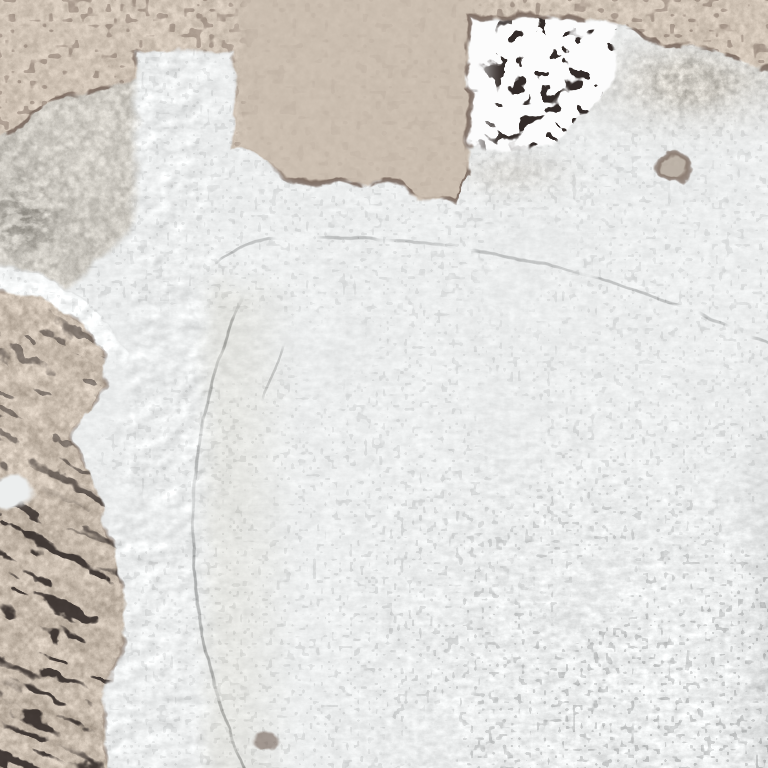
Write a Shadertoy shader that draws this texture.

```glsl
// Weathered wall: pale plaster over tan render, with stained broken edges.
// Signed distances warped by noise place the layers; value noise adds
// grain, pits and trowel marks, and thin curves add the cracks.
#define TAN vec3(0.795, 0.745, 0.69)
#define PLASTER vec3(0.925, 0.932, 0.932)
#define STONE vec3(0.80, 0.785, 0.755)
#define STAIN vec3(0.44, 0.37, 0.33)
#define PIT vec3(0.20, 0.17, 0.16)
#define EDGE_WARP 0.018
#define EDGE_SOFT 0.0025
#define GRAIN 0.10

float hash(vec2 c) {
    vec3 h = fract(c.xyx * 0.1031);
    h += dot(h, h.yzx + 33.33);
    return fract((h.x + h.y) * h.z);
}

float noise(vec2 p) {
    vec2 c = floor(p), f = fract(p);
    f = f * f * (3.0 - 2.0 * f);
    return mix(mix(hash(c), hash(c + vec2(1, 0)), f.x),
               mix(hash(c + vec2(0, 1)), hash(c + 1.0), f.x), f.y);
}

float fbm(vec2 p) {
    float sum = 0.0, amp = 0.53;
    for (int i = 0; i < 4; i++) {
        sum += amp * noise(p);
        p = mat2(1.6, 1.2, -1.2, 1.6) * p + 7.3;
        amp *= 0.5;
    }
    return sum;
}

// Smooth step that may also run downwards
float ramp(float a, float b, float x) {
    float t = clamp((x - a) / (b - a), 0.0, 1.0);
    return t * t * (3.0 - 2.0 * t);
}
float sq(float x) { return x * x; }
float inside(float d) { return ramp(EDGE_SOFT, -EDGE_SOFT, d); }
float line(float d, float w) { return ramp(w * 1.4, w * 0.4, abs(d)); }
float blob(vec2 p, vec2 c, vec2 r) { p = (p - c) / r; return exp(-dot(p, p)); }

float box(vec2 p, vec2 lo, vec2 hi) {
    vec2 d = max(lo - p, p - hi);
    return length(max(d, 0.0)) + min(max(d.x, d.y), 0.0);
}

// Tan render along the top, with a tongue hanging at the centre
float topRender(vec2 p) {
    float rim = 0.818 + 0.06 * ramp(-0.02, 0.1, p.x) + 0.022 * ramp(0.09, 0.19, p.x)
        + 0.078 * ramp(0.5, 0.61, p.x) - 0.037 * ramp(0.77, 0.88, p.x) - 0.032 * ramp(0.9, 1.0, p.x);
    float end = 0.81 - 0.048 * ramp(0.31, 0.39, p.x)
        - 0.024 * ramp(0.52, 0.55, p.x) + 0.035 * ramp(0.59, 0.612, p.x);
    float tongue = max(abs(p.x - 0.458) - 0.153, end - p.y);
    return max(min(rim - p.y, tongue), -box(p, vec2(0.177, 0.78), vec2(0.305, 0.933)));
}

// Exposed render at the lower left
float leftRender(vec2 p) {
    float side = 0.137 + 0.023 * ramp(0.09, 0.17, p.y) - 0.034 * ramp(0.22, 0.38, p.y)
        - 0.036 * exp(-sq((p.y - 0.43) / 0.035)) + 0.012 * ramp(0.44, 0.5, p.y);
    return max(p.x - side, p.y - 0.622 + 4.0 * p.x * p.x);
}

void mainImage(out vec4 fragColor, in vec2 fragCoord) {
    vec2 p = fragCoord / iResolution.xy;
    vec2 warp = vec2(fbm(p * 38.0), fbm(p * 38.0 + 40.0)) - 0.5;
    vec2 q = p + EDGE_WARP * warp;
    float cloud = fbm(p * 9.0), fine = fbm(p * 150.0) - 0.5;
    float strokes = fbm(p * vec2(75, 190)) - 0.5;
    float dTop = topRender(q), dLeft = leftRender(q);

    // Plaster field, coarser towards the lower right
    float rough = 0.7 + 0.9 * ramp(0.55, 0.1, p.y) * ramp(0.3, 0.8, p.x);
    vec3 col = PLASTER + GRAIN * rough * (fine + strokes) + 0.03 * (cloud - 0.5);
    col -= vec3(0.025, 0.03, 0.045) * ramp(0.25, 0.29, q.x) * ramp(0.4, 0.3, q.x) * ramp(0.66, 0.6, q.y);
    col -= 0.05 * ramp(0.95, 1.0, q.x) * ramp(0.6, 0.3, p.y);
    col -= 0.09 * rough * ramp(0.7, 0.85, noise(p * 210.0)) * ramp(0.3, 0.5, cloud);

    // Grey weathering at the right shoulder and the left bay
    float shoulder = blob(p, vec2(0.89, 0.895), vec2(0.13, 0.05))
        + 0.6 * blob(p, vec2(0.67, 0.775), vec2(0.06, 0.025));
    col = mix(col, STONE + 0.4 * fine, min(shoulder * (0.4 + cloud), 1.0));
    float bay = ramp(0.185, 0.165, q.x + 0.12 * ramp(0.72, 0.58, q.y))
        * ramp(0.028, 0.036, dLeft) * ramp(0.58, 0.62, q.y);
    float scuff = blob(p, vec2(0.03, 0.715), vec2(0.05)) * ramp(0.4, 0.65, fbm(p * vec2(55, 90)));
    col = mix(col, STONE + 0.28 * fine + 0.12 * (cloud - 0.5) - 0.22 * scuff, bay);

    // Trowelled column and the lip around the left render
    float column = ramp(0.15, 0.18, q.x + 0.035 * ramp(0.6, 0.1, p.y))
        * ramp(0.31, 0.245, q.x) * ramp(0.94, 0.93, q.y);
    float lip = ramp(0.035, 0.025, dLeft) * ramp(0.6, 0.62, q.y + q.x * 0.5);
    vec2 ridge = p * vec2(46, 60);
    col += max(column, lip) * 0.22 * (fbm(ridge) - fbm(ridge + vec2(-0.25, 0.35))) + 0.05 * lip;
    col -= 0.22 * line(dLeft - 0.033, 0.003) * lip * cloud;

    // Bright flaked patch with dark pits
    float taper = q.x - 0.80 + 0.08 * ramp(0.9, 0.805, q.y);
    float flake = inside(max(box(q, vec2(0.612, 0.807), vec2(0.8, 0.976)), taper));
    float pits = ramp(0.73, 0.83, noise(p * vec2(85, 105) + 3.0 * warp)) * ramp(0.6, 0.66, p.x);
    col = mix(col, mix(vec3(0.99), PIT, pits), flake);

    // Tan render, porous above and gouged at the left
    float calm = ramp(0.29, 0.33, p.x) * ramp(0.66, 0.6, p.x);
    float pores = ramp(0.69, 0.85, noise(p * vec2(120, 150))) * (1.0 - 0.85 * calm);
    vec3 tone = TAN + 0.025 * (1.0 - calm) + 0.16 * fine * (1.3 - calm);
    col = mix(col, mix(tone, STAIN, 0.42 * pores), inside(dTop));
    vec2 seam = mat2(42, 40, 22, 100) * p;
    float low = ramp(0.42, 0.3, p.y);
    float gouges = ramp(0.7 - 0.05 * low, 0.84, noise(seam + 2.0 * warp)) * (0.5 + 0.4 * low);
    tone = TAN - 0.025 * low + 0.28 * fine + 0.16 * (fbm(seam * 0.5) - 0.5);
    tone = mix(tone, PIT, gouges);
    tone = mix(tone, PLASTER, ramp(0.35, 0.6, blob(q, vec2(0.01, 0.36), vec2(0.04, 0.025))));
    col = mix(col, tone, inside(dLeft));

    // Stained edges and spots
    float dry = ramp(0.17, 0.19, p.x) * ramp(0.39, 0.34, p.x);
    float stain = line(dTop, 0.0035) * (1.0 - 0.9 * dry) * ramp(0.25, 0.55, noise(p * 65.0));
    stain = max(stain, 0.5 * line(dLeft, 0.003) * ramp(0.4, 0.7, noise(p * 50.0)));
    float spot = length((q - vec2(0.878, 0.782)) / vec2(0.021, 0.017));
    col = mix(col, TAN - 0.1, 0.8 * ramp(1.15, 0.85, spot));
    stain = max(stain, 0.75 * line(spot - 0.95, 0.18));
    stain = max(stain, 0.75 * ramp(0.4, 0.7, blob(q, vec2(0.347, 0.038), vec2(0.02, 0.01))));
    col = mix(col, STAIN, 0.8 * stain);

    // Cracks: tall bow, short branch, shallow arch
    vec2 c = p + 0.006 * warp;
    float gap = ramp(0.2, 0.6, noise(p * 30.0));
    float bow = line(c.x - 0.251 - 0.7 * sq(c.y - 0.31), 0.0022) * ramp(0.62, 0.59, p.y);
    float branch = line(c.x - 0.34 - 0.45 * (c.y - 0.48), 0.002) * ramp(0.04, 0.025, abs(p.y - 0.515));
    float arch = line(c.y - 0.69 + 0.41 * sq(c.x - 0.42) + 4.0 * sq(max(0.36 - c.x, 0.0)), 0.0022);
    col -= 0.11 * bow * (1.0 + gap) + gap * (0.15 * branch + 0.17 * arch * ramp(0.25, 0.28, p.x));

    fragColor = vec4(clamp(col, 0.0, 1.0), 1.0);
}
```
